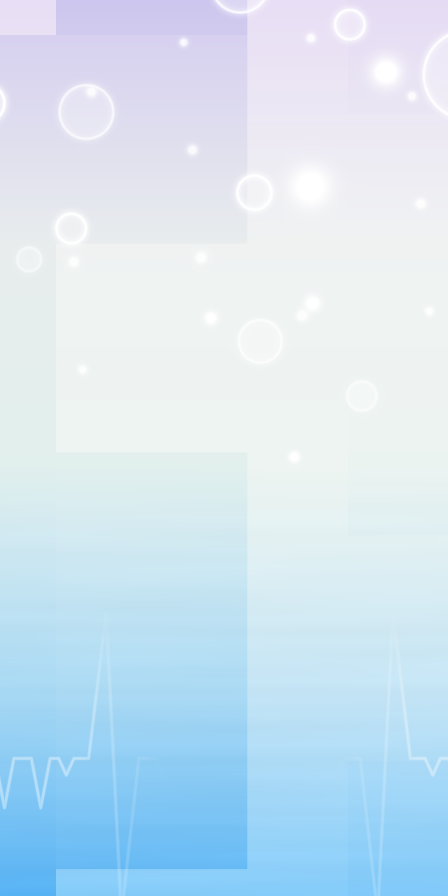
Write a WebGL 1 fragment shader that draws this background.

```glsl
precision highp float;
// Pastel backdrop: overlapping rectangular panels over a lavender-to-azure
// gradient, with glowing rings and sparkles above and a mirrored pulse trace
// below. Space is 1 wide by 2 high, with y running down from the top edge.

uniform vec2 u_resolution;

const vec3 WHITE = vec3(1.0);
const float RING_WIDTH = 0.0028;
const float RING_HALO = 0.010;
const float TRACE_WIDTH = 0.0034;
const float TRACE_OPACITY = 0.40;
const float BASELINE = 1.693;
const float MIRROR_X = 0.557;
const float STREAK_STRENGTH = 0.018;
const int SPARKLES = 11;

float pixel;

vec2 hashGradient(vec2 cell) {
  float angle = 6.2832 * fract(sin(dot(cell, vec2(127.1, 311.7))) * 43758.5);
  return vec2(cos(angle), sin(angle));
}

float gradientNoise(vec2 p) {
  vec2 i = floor(p), f = fract(p);
  vec2 w = f * f * f * (f * (f * 6.0 - 15.0) + 10.0);
  vec2 e = vec2(1.0, 0.0);
  float top = mix(dot(hashGradient(i), f), dot(hashGradient(i + e), f - e), w.x);
  float low = mix(dot(hashGradient(i + e.yx), f - e.yx),
                  dot(hashGradient(i + 1.0), f - 1.0), w.x);
  return mix(top, low, w.y);
}

// Vertical gradient through six colours at shared heights.
vec3 ramp(float y, vec3 a, vec3 b, vec3 c, vec3 d, vec3 e, vec3 f) {
  vec3 col = mix(a, b, clamp(y / 0.54, 0.0, 1.0));
  col = mix(col, c, clamp((y - 0.54) / 0.50, 0.0, 1.0));
  col = mix(col, d, clamp((y - 1.04) / 0.16, 0.0, 1.0));
  col = mix(col, e, clamp((y - 1.20) / 0.36, 0.0, 1.0));
  return mix(col, f, clamp((y - 1.56) / 0.44, 0.0, 1.0));
}

float box(vec2 p, vec2 lo, vec2 hi) {
  vec2 m = clamp((p - lo) / pixel + 0.5, 0.0, 1.0)
         * clamp((hi - p) / pixel + 0.5, 0.0, 1.0);
  return m.x * m.y;
}

// How far each panel shifts from the light to the deep gradient.
float panelDepth(vec2 p) {
  float depth = box(p, vec2(-1.0, 0.078), vec2(0.125, 3.0))
              * (1.0 + 0.12 * smoothstep(0.9, 1.2, p.y));
  depth += 1.35 * box(p, vec2(0.125, -1.0), vec2(0.552, 0.078));
  depth += box(p, vec2(0.125, 0.078), vec2(0.552, 0.544));
  depth += box(p, vec2(0.125, 1.01), vec2(0.552, 1.94));
  depth += 0.14 * box(p, vec2(0.777, -1.0), vec2(3.0, 0.255));
  depth += 0.25 * box(p, vec2(0.777, 0.86), vec2(3.0, 1.195))
         * smoothstep(0.86, 1.1, p.y);
  return depth + 0.14 * box(p, vec2(0.777, 1.70), vec2(3.0, 3.0));
}

// Circle outline with a soft halo and a faint fill.
float ring(vec2 p, vec2 centre, float radius, float strength) {
  float d = length(p - centre) - radius;
  float line = 1.0 - smoothstep(RING_WIDTH - pixel, RING_WIDTH + pixel, abs(d));
  float halo = exp(-d * d / (RING_HALO * RING_HALO)) * strength * strength;
  float fill = 0.28 * (1.0 - smoothstep(-pixel, pixel, d));
  return 1.0 - (1.0 - line * strength) * (1.0 - 0.6 * halo) * (1.0 - fill);
}

float glow(vec2 p, vec2 centre, float radius) {
  vec2 d = (p - centre) / radius;
  return min(1.0, 1.5 * exp(-dot(d, d)));
}

float segment(vec2 p, vec2 a, vec2 b) {
  vec2 q = p - a, r = b - a;
  return length(q - r * clamp(dot(q, r) / dot(r, r), 0.0, 1.0));
}

float flatLine(vec2 p, float x0, float x1) {
  return segment(p, vec2(x0, 0.0), vec2(x1, 0.0));
}

float dip(vec2 p, float x, float halfWidth, float drop) {
  return segment(vec2(abs(p.x - x), p.y), vec2(0.0, drop), vec2(halfWidth, 0.0));
}

// Pulse trace, folded about a vertical axis and fading toward it.
float pulse(vec2 p) {
  p = vec2(MIRROR_X - abs(p.x - MIRROR_X), p.y - BASELINE);
  float d = min(dip(p, 0.010, 0.021, 0.11), dip(p, 0.091, 0.021, 0.11));
  d = min(d, dip(p, 0.148, 0.017, 0.037));
  d = min(d, min(flatLine(p, 0.031, 0.070), flatLine(p, 0.112, 0.131)));
  d = min(d, min(flatLine(p, 0.165, 0.198), flatLine(p, 0.310, 0.349)));
  vec2 peak = vec2(0.237, -0.325), trough = vec2(0.271, 0.35);
  d = min(d, segment(p, vec2(0.198, 0.0), peak));
  d = min(d, segment(p, peak, trough));
  d = min(d, segment(p, trough, vec2(0.310, 0.0)));
  d = min(d, segment(p, vec2(0.349, 0.0), vec2(0.365, 0.047)));
  float fade = mix(1.0, 0.5, smoothstep(0.17, 0.25, p.x))
             * (1.0 - smoothstep(0.25, 0.38, p.x))
             * smoothstep(-0.40, -0.10, p.y);
  return TRACE_OPACITY * fade
       * (1.0 - smoothstep(TRACE_WIDTH - pixel, TRACE_WIDTH + pixel, d));
}

void main() {
  vec2 uv = gl_FragCoord.xy / u_resolution;
  vec2 p = vec2(uv.x, 2.0 - 2.0 * uv.y);
  pixel = 1.0 / u_resolution.x;

  // Panels and faint horizontal streaks
  vec3 light = ramp(p.y, vec3(.91, .87, .96), vec3(.94, .95, .95), vec3(.93, .957, .945),
                    vec3(.89, .945, .95), vec3(.76, .89, .96), vec3(.52, .80, .98));
  vec3 deep = ramp(p.y, vec3(.83, .80, .94), vec3(.91, .925, .93), vec3(.885, .94, .93),
                   vec3(.825, .915, .945), vec3(.66, .85, .955), vec3(.36, .71, .96));
  vec3 col = mix(light, deep, panelDepth(p));
  col += STREAK_STRENGTH * smoothstep(0.9, 1.4, p.y) * gradientNoise(p * vec2(1.5, 28.0));

  // Rings, bright glows, then scattered sparkles; "dark" is what stays uncovered
  float dark = 1.0 - ring(p, vec2(0.193, 0.250), 0.060, 0.65);
  dark *= 1.0 - ring(p, vec2(0.536, -0.036), 0.064, 0.80);
  dark *= 1.0 - ring(p, vec2(0.781, 0.055), 0.033, 0.90);
  dark *= 1.0 - ring(p, vec2(1.045, 0.167), 0.099, 0.85);
  dark *= 1.0 - ring(p, vec2(0.568, 0.430), 0.038, 0.95);
  dark *= 1.0 - ring(p, vec2(0.159, 0.510), 0.033, 0.95);
  dark *= 1.0 - ring(p, vec2(0.065, 0.579), 0.027, 0.45);
  dark *= 1.0 - ring(p, vec2(0.581, 0.762), 0.048, 0.60);
  dark *= 1.0 - ring(p, vec2(0.808, 0.884), 0.033, 0.50);
  dark *= 1.0 - ring(p, vec2(-0.032, 0.230), 0.042, 1.0);
  dark *= 1.0 - glow(p, vec2(0.693, 0.417), 0.044);
  dark *= 1.0 - glow(p, vec2(0.862, 0.161), 0.032);
  dark *= 1.0 - glow(p, vec2(0.698, 0.677), 0.017);
  dark *= 1.0 - glow(p, vec2(0.471, 0.710), 0.014);
  dark *= 1.0 - glow(p, vec2(0.657, 1.020), 0.012);
  for (int i = 0; i < SPARKLES; i++) {
    float n = float(i);
    vec2 spot = fract(vec2(0.41, 0.11) + n * vec2(0.7549, 0.5698)) * vec2(1.0, 0.86);
    dark *= 1.0 - 0.85 * glow(p, spot, 0.009 + 0.004 * fract(n * 0.618));
  }

  col = mix(col, WHITE, 1.0 - dark * (1.0 - pulse(p)));
  gl_FragColor = vec4(col, 1.0);
}
```
